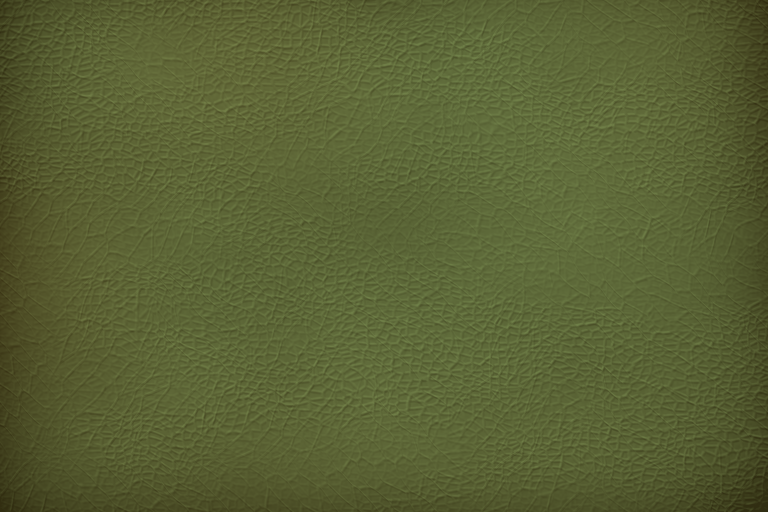
Write a WebGL 1 fragment shader that draws this texture.

```glsl
precision highp float;
uniform vec2 u_resolution;

#define DARK vec3(0.26, 0.26, 0.12)
#define LIGHT vec3(0.40, 0.44, 0.24)
#define BASE_TONE 0.88
#define PEBBLE_SCALE vec2(50.0, 74.0)
#define CREASE_SCALE vec2(15.0, 34.0)
#define RIDGE_GAIN 0.36
#define SHADOW_GAIN 0.34
#define BLOTCH_GAIN 0.42
#define GRAIN_GAIN 0.13

float hash(vec2 p) {
  return fract(sin(dot(p, vec2(127.1, 311.7))) * 43758.5453);
}

vec2 hash2(vec2 p) {
  return vec2(hash(p), hash(p + 57.3));
}

float noise(vec2 p) {
  vec2 i = floor(p), f = fract(p);
  f = f * f * (3.0 - 2.0 * f);
  return mix(mix(hash(i), hash(i + vec2(1.0, 0.0)), f.x),
             mix(hash(i + vec2(0.0, 1.0)), hash(i + 1.0), f.x), f.y);
}

float fbm(vec2 p) {
  float sum = 0.0, gain = 0.5;
  for (int i = 0; i < 4; i++) {
    sum += gain * noise(p);
    p = p * 2.03 + 17.7;
    gain *= 0.5;
  }
  return sum;
}

vec2 rotate(vec2 p, float a) {
  float c = cos(a), s = sin(a);
  return vec2(c * p.x - s * p.y, s * p.x + c * p.y);
}

// Distance to the nearest border between irregular cells
float cellEdge(vec2 p) {
  vec2 cell = floor(p), f = fract(p), nearest = vec2(0.0);
  float best = 8.0, edge = 8.0;
  for (int y = -1; y <= 1; y++)
    for (int x = -1; x <= 1; x++) {
      vec2 g = vec2(float(x), float(y));
      vec2 r = g + 0.1 + 0.8 * hash2(cell + g) - f;
      float d = dot(r, r);
      if (d < best) { best = d; nearest = r; }
    }
  for (int y = -1; y <= 1; y++)
    for (int x = -1; x <= 1; x++) {
      vec2 g = vec2(float(x), float(y));
      vec2 r = g + 0.1 + 0.8 * hash2(cell + g) - f;
      vec2 across = r - nearest;
      if (dot(across, across) > 0.0001)
        edge = min(edge, dot(0.5 * (r + nearest), normalize(across)));
    }
  return edge;
}

float ridge(float edge, float width) {
  return 1.0 - smoothstep(0.0, width, edge);
}

// Raised lines: small pebbles in bands, long slanted creases between them
float relief(vec2 p) {
  vec2 bend = vec2(noise(p * 14.0), noise(p * 14.0 + 31.0)) - 0.5;
  vec2 q = p + 0.022 * bend;
  float bands = smoothstep(0.32, 0.62, fbm(p * vec2(3.5, 9.0) + 4.0));
  float pebbles = ridge(cellEdge(q * PEBBLE_SCALE), 0.24);
  float rising = ridge(cellEdge(rotate(q, -0.9) * CREASE_SCALE), 0.085);
  float falling = ridge(cellEdge(rotate(q, 0.8) * CREASE_SCALE + 40.0), 0.085);
  float side = smoothstep(0.35, 0.65, noise(p * 5.0 + 9.0));
  return pebbles * mix(0.3, 0.85, bands) + 0.6 * mix(rising, falling, side);
}

// Darkening toward the borders, weakest at the top
float borderShade(vec2 p, float aspect) {
  float side = min(p.x, aspect - p.x);
  return 0.78 * exp(-side / 0.105) + 0.62 * exp(-p.y / 0.085)
       + 0.30 * exp(-(1.0 - p.y) / 0.07);
}

void main() {
  vec2 p = gl_FragCoord.xy / u_resolution.y;
  float aspect = u_resolution.x / u_resolution.y;

  // Ridges lit from above with a soft shadow below
  float lit = relief(p);
  float shade = relief(p + vec2(-0.002, 0.0042));
  float tone = BASE_TONE + RIDGE_GAIN * (lit - 0.2) - SHADOW_GAIN * (shade - 0.1);

  // Worn blotches and fine grain
  float blotch = fbm(p * vec2(2.6, 3.4) + 12.0) - 0.47;
  tone += BLOTCH_GAIN * blotch;
  tone += GRAIN_GAIN * (noise(p * 210.0) - 0.5);
  tone -= borderShade(p, aspect);

  vec3 color = mix(DARK, LIGHT, clamp(tone, -0.45, 1.3));
  // Faint drift between olive and cooler green
  color += vec3(-0.012, 0.004, 0.006) * (2.0 * noise(p * 2.2 + 70.0) - 1.0);
  gl_FragColor = vec4(color, 1.0);
}
```
